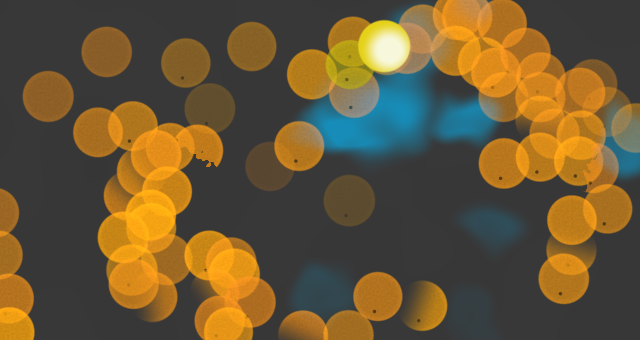
Reproduce this background procedurally as a Shadertoy shader.

```glsl
// Out-of-focus amber lights over a charcoal night with patches of blue haze.
// Chains of translucent discs are laid along line segments with a sideways sway;
// gradient noise shapes the haze, the grain and the few ragged discs.

float hash(float n) { return fract(sin(n * 12.9898) * 4375.85); }

vec2 gradientAt(vec2 cell) {
    float angle = 6.2832 * hash(dot(cell, vec2(1.37, 7.91)));
    return vec2(cos(angle), sin(angle));
}

float gradientNoise(vec2 p) {
    vec2 i = floor(p), f = p - i;
    vec2 u = f * f * f * (f * (f * 6.0 - 15.0) + 10.0);
    vec2 e = vec2(0.0, 1.0);
    float low = mix(dot(gradientAt(i), f), dot(gradientAt(i + e.yx), f - e.yx), u.x);
    float high = mix(dot(gradientAt(i + e), f - e), dot(gradientAt(i + 1.0), f - 1.0), u.x);
    return mix(low, high, u.y);
}

float softBlob(vec2 p, vec2 centre, vec2 radius) {
    return 1.0 - smoothstep(0.4, 1.0, length((p - centre) / radius));
}

// Strength of the blue haze, with edges warped by noise
float blueHaze(vec2 p) {
    vec2 q = p + 0.07 * vec2(gradientNoise(p * 7.0), gradientNoise(p * 7.0 + 31.0));
    float haze = softBlob(q, vec2(1.12, 0.67), vec2(0.20, 0.18));
    haze += 0.8 * softBlob(q, vec2(0.97, 0.61), vec2(0.13, 0.09));
    haze += 0.9 * softBlob(q, vec2(1.37, 0.65), vec2(0.12, 0.11));
    haze += 0.6 * softBlob(q, vec2(1.23, 0.87), vec2(0.11, 0.16));
    haze += 0.7 * softBlob(q, vec2(1.84, 0.59), vec2(0.10, 0.12));
    haze += 0.5 * softBlob(q, vec2(1.39, 0.99), vec2(0.07, 0.12));
    haze += 0.25 * softBlob(q, vec2(1.45, 0.34), vec2(0.13, 0.09));
    haze += 0.22 * softBlob(q, vec2(0.95, 0.13), vec2(0.12, 0.13));
    haze += 0.12 * softBlob(q, vec2(1.40, 0.06), vec2(0.10, 0.12));
    return min(haze, 1.0) * (0.9 + 0.5 * gradientNoise(p * 9.0 + 5.0));
}

// One translucent disc; lit shapes the side shading and the torn edge
void addDisc(inout vec3 col, vec2 d, float radius, vec3 tint, float opacity, float seed) {
    float r = length(d) / radius;
    float cover = 1.0 - smoothstep(0.96, 1.04, r);
    if (cover <= 0.0) return;
    float angle = 6.2832 * hash(seed + 3.1);
    float side = dot(d, vec2(cos(angle), sin(angle))) / radius;
    float lit = hash(seed + 5.7) < 0.2 ? smoothstep(-0.9, 0.7, side) : 1.0;
    if (hash(seed + 8.3) < 0.05)
        lit *= smoothstep(-0.22, -0.18, side + 0.5 * gradientNoise(d * 60.0 + seed));
    cover *= lit;
    float rim = smoothstep(0.75, 0.96, r);
    float grain = 0.07 * gradientNoise(d * 150.0 + seed);
    vec3 light = tint * (0.97 + 0.08 * rim + grain);
    float speck = 1.0 - smoothstep(0.003, 0.007, length(d - vec2(-0.01, -0.044)));
    light *= 1.0 - 0.55 * speck * step(0.5, hash(seed + 2.2));
    float warmth = max(col.r - col.b, 0.0);
    col = mix(col, light, cover * opacity) + 0.16 * cover * warmth * tint;
}

// Discs from a to b, swaying across the segment
void addChain(inout vec3 col, vec2 p, vec2 a, vec2 b, int count, float sway,
              float opacity, float haze, float seed) {
    vec2 across = normalize(vec2(a.y - b.y, b.x - a.x));
    for (int i = 0; i < count; i++) {
        float k = float(i), id = seed + k * 1.7;
        vec2 centre = mix(a, b, k / float(count - 1));
        centre += across * sway * sin(k * 2.4 + seed);
        centre += 0.03 * (vec2(hash(id), hash(id + 9.4)) - 0.5);
        vec3 amber = mix(vec3(0.82, 0.49, 0.11), vec3(0.90, 0.60, 0.06), hash(id + 4.6));
        vec3 tint = mix(amber, vec3(0.66, 0.58, 0.63), 0.75 * haze);
        float strength = min(opacity * mix(0.75, 1.1, hash(id + 6.5)), 0.95);
        addDisc(col, p - centre, 0.072 + 0.004 * hash(id + 1.2), tint, strength, id);
    }
}

void mainImage(out vec4 fragColor, in vec2 fragCoord) {
    vec2 p = fragCoord / iResolution.y;
    float haze = clamp(blueHaze(p), 0.0, 1.0);

    // Charcoal night and blue haze
    vec3 col = vec3(0.22, 0.217, 0.217) + 0.008 * gradientNoise(p * 3.0);
    col = mix(col, vec3(0.09, 0.55, 0.72), haze);

    // Dim, distant discs
    addChain(col, p, vec2(0.60, 0.66), vec2(1.03, 0.40), 3, 0.03, 0.22, haze, 2.0);
    addChain(col, p, vec2(0.12, 0.75), vec2(0.74, 0.89), 4, 0.05, 0.55, haze, 5.0);
    addChain(col, p, vec2(1.74, 0.74), vec2(1.87, 0.62), 3, 0.02, 0.45, haze, 8.0);

    // Left column and the cluster below it
    addChain(col, p, vec2(0.46, 0.61), vec2(0.41, 0.13), 13, 0.06, 0.83, haze, 11.0);
    addChain(col, p, vec2(0.66, 0.26), vec2(0.68, 0.02), 7, 0.05, 0.90, haze, 17.0);

    // Right diagonal and its descending tail
    addChain(col, p, vec2(1.30, 0.97), vec2(1.70, 0.61), 15, 0.08, 0.80, haze, 23.0);
    addChain(col, p, vec2(1.48, 0.55), vec2(1.70, 0.50), 3, 0.05, 0.80, haze, 29.0);
    addChain(col, p, vec2(1.77, 0.48), vec2(1.65, 0.19), 5, 0.05, 0.78, haze, 37.0);

    // Separate lights across the middle, bottom and left edge
    addChain(col, p, vec2(0.29, 0.615), vec2(0.88, 0.54), 3, 0.02, 0.95, haze, 41.0);
    addChain(col, p, vec2(0.90, 0.02), vec2(1.24, 0.12), 4, 0.05, 0.80, haze, 47.0);
    addChain(col, p, vec2(-0.02, 0.37), vec2(0.04, 0.01), 4, 0.02, 0.85, haze, 53.0);

    // Upper arc around one pale, glowing light
    addChain(col, p, vec2(0.94, 0.75), vec2(1.19, 0.90), 5, 0.07, 0.70, haze, 59.0);
    addDisc(col, p - vec2(1.03, 0.81), 0.072, vec3(0.66, 0.62, 0.06), 0.7, 1.0);
    vec2 glow = p - vec2(1.13, 0.864);
    vec3 cream = mix(vec3(0.97, 0.97, 0.86), vec3(0.90, 0.82, 0.10),
                     smoothstep(0.03, 0.085, length(glow - vec2(0.015, -0.012))));
    col = mix(col, cream, 1.0 - smoothstep(0.073, 0.080, length(glow)));

    fragColor = vec4(clamp(col, 0.0, 1.0), 1.0);
}
```
